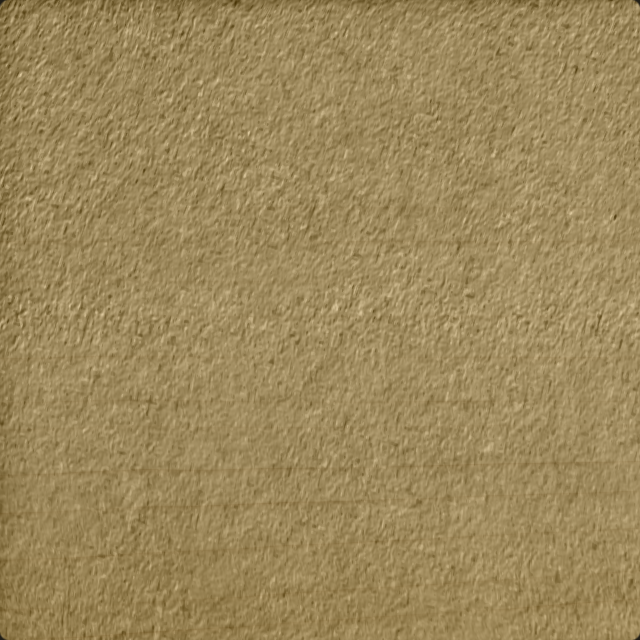
Write a Shadertoy shader that draws this texture.

```glsl
float hash(vec2 p) {
    vec3 q = fract(p.xyx * 0.1031);
    q += dot(q, q.yzx + 33.33);
    return fract((q.x + q.y) * q.z);
}

float noise(vec2 p) {
    vec2 i = floor(p), f = fract(p);
    f = f * f * (3.0 - 2.0 * f);
    return mix(mix(hash(i), hash(i + vec2(1, 0)), f.x),
               mix(hash(i + vec2(0, 1)), hash(i + vec2(1, 1)), f.x), f.y);
}

float fbm(vec2 p) {
    float sum = 0.0, amp = 0.5;
    for (int i = 0; i < 4; i++) {
        sum += amp * (noise(p) - 0.5);
        p = mat2(1.6, 1.2, -1.2, 1.6) * p + 7.3;
        amp *= 0.5;
    }
    return sum;
}

// Raised flakes of torn fibre, taller than wide
float fibreHeight(vec2 p) {
    p += 0.004 * vec2(noise(p * 90.0), noise(p * 90.0 + 40.0));
    float flakes = noise(p * vec2(135.0, 85.0));
    float chips = noise(p * vec2(220.0, 130.0) + 19.0);
    float threads = noise(p * vec2(330.0, 190.0) + 53.0);
    return 0.45 * flakes + 0.45 * chips + 0.35 * threads;
}

// Thin growth lines, crisp above and fading below
float growthLines(vec2 uv) {
    float tilt = 0.065 * (uv.x - 0.5) * smoothstep(0.4, 0.05, uv.y);
    float y = (uv.y - tilt + 0.008 * fbm(vec2(uv.x * 5.0, uv.y * 3.0))) * 17.0;
    float total = 0.0;
    for (int i = -1; i <= 1; i++) {
        float id = floor(y) + float(i);
        float d = id + 0.25 + 0.5 * hash(vec2(id, 4.0)) - y;
        float body = d > 0.0 ? exp(-d * 12.0) : exp(d * 45.0);
        float patchy = 0.3 + 1.3 * noise(vec2(uv.x * 7.0, id * 3.7));
        total += body * patchy * (0.35 + 0.65 * hash(vec2(id, 9.0)));
    }
    return total * mix(1.0, 0.2, smoothstep(0.5, 0.75, uv.y));
}

void mainImage(out vec4 fragColor, in vec2 fragCoord) {
    vec2 uv = fragCoord / iResolution.xy;

    // Fibre relief lit from the upper left, with a wandering lean
    float lean = 0.2 * uv.y + 0.1 * fbm(uv * 3.0);
    vec2 p = uv + vec2(-lean * (uv.y - 0.5) - 0.15 * uv.y, 0.25 * uv.x);
    vec2 toLight = vec2(-0.0017, 0.0015);
    float relief = fibreHeight(p - toLight) - fibreHeight(p + toLight);
    float roughness = mix(0.75, 1.2, smoothstep(0.25, 0.95, uv.y) * (1.0 - 0.5 * uv.x));
    roughness += 0.3 * exp(-pow((uv.y - 0.5) / 0.035, 2.0));
    roughness *= 0.9 + 0.7 * fbm(uv * 9.0 + 3.0);
    float tone = -0.26 * relief * roughness;

    // Short dark cuts and pale flecks
    float cuts = noise(p * vec2(210.0, 100.0) + 81.0);
    tone -= 0.12 * smoothstep(0.74, 0.97, cuts) * roughness;
    tone += 0.10 * smoothstep(0.26, 0.04, cuts) * roughness;

    // Cloudy mottling, cross bands and ring bands
    tone += 0.10 * fbm(p * vec2(62.0, 42.0));
    tone += 0.035 * fbm(uv * vec2(9.0, 2.0) + 11.0);
    tone += 0.035 * fbm(uv * vec2(1.5, 15.0) + 27.0);

    // Broad light falloff
    tone += 0.025 * smoothstep(0.0, 0.7, uv.x) - 0.010;
    tone += 0.014 * exp(-pow((uv.y - 0.5) / 0.09, 2.0));
    tone -= 0.018 * smoothstep(0.2, 0.0, uv.y);
    tone -= 0.07 * exp(-uv.x / 0.02) + 0.10 * exp(-(1.0 - uv.y) / 0.012);

    vec3 wood = vec3(0.612, 0.533, 0.359) + tone * vec3(1.0, 1.0, 1.03);
    wood -= growthLines(uv) * vec3(0.045, 0.055, 0.06);
    wood -= vec3(0.0, 0.006, 0.018) * smoothstep(0.3, 0.0, uv.y);

    // Small nick near the right edge
    vec2 nick = uv - vec2(0.961, 0.66);
    nick.x -= 0.25 * nick.y;
    wood -= 0.25 * smoothstep(1.0, 0.3, length(nick / vec2(0.003, 0.007)));
    nick.x += 0.005;
    wood += 0.16 * smoothstep(1.0, 0.3, length(nick / vec2(0.004, 0.006)));

    // Dark rounded corners
    vec2 corner = abs(uv - 0.5) - 0.484;
    float outside = length(max(corner, 0.0)) - 0.016;
    wood = mix(wood, vec3(0.13, 0.12, 0.09), smoothstep(-0.001, 0.003, outside));

    fragColor = vec4(clamp(wood, 0.0, 1.0), 1.0);
}
```
